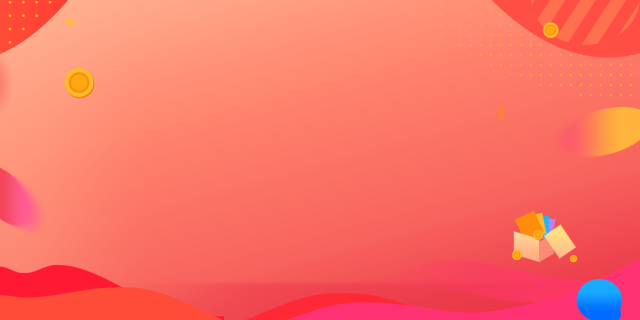
This background is drawn by a WebGL 1 fragment shader. Its source:

```glsl
precision highp float;
// Coral festive backdrop with flowing waves, dotted corners, soft blobs, coins and a gift box.
uniform vec2 u_resolution;

const vec3 PEACH = vec3(1.0, 0.70, 0.57);
const vec3 CORAL = vec3(1.0, 0.52, 0.43);
const vec3 ROSE = vec3(0.97, 0.38, 0.36);
const vec3 CRIMSON = vec3(0.91, 0.18, 0.27);
const vec3 SCARLET = vec3(1.0, 0.10, 0.20);
const vec3 ORANGE = vec3(1.0, 0.30, 0.22);
const vec3 PINK = vec3(1.0, 0.20, 0.45);
const vec3 GOLD = vec3(1.0, 0.74, 0.16);
const vec3 AMBER = vec3(1.0, 0.55, 0.05);

// Coverage of a signed distance, softened over the given width.
float cover(float d, float soft) { return 1.0 - smoothstep(-soft, soft, d); }

// Turns a shape counterclockwise by the given angle.
vec2 turn(vec2 p, float angle) {
  float c = cos(angle), s = sin(angle);
  return mat2(c, -s, s, c) * p;
}

float boxDist(vec2 p, vec2 halfSize) {
  vec2 q = abs(p) - halfSize;
  return max(q.x, q.y);
}

float ellipseDist(vec2 p, vec2 radii) {
  return (length(p / radii) - 1.0) * min(radii.x, radii.y);
}

float dotGrid(vec2 p, float spacing, float radius, float px) {
  return cover(length((fract(p / spacing) - 0.5) * spacing) - radius, px);
}

// Smooth step in height, the building block of every wave.
float rise(float x, float from, float to, float amount) {
  return amount * smoothstep(from, to, x);
}

vec3 backdrop(vec2 p) {
  float t = 0.175 * p.x + 0.64 * (1.0 - p.y);
  vec3 col = mix(PEACH, CORAL, smoothstep(-0.05, 0.4, t));
  col = mix(col, ROSE, clamp((t - 0.33) / 0.37, 0.0, 1.0));
  col = mix(col, CRIMSON, clamp((t - 0.68) / 0.3, 0.0, 1.0));
  return mix(col, PEACH, 0.35 * smoothstep(0.5, 0.0, p.x));
}

vec3 corners(vec3 col, vec2 p, float px) {
  float depth = 1.0 - p.y;
  // Left corner with gold dots
  float left = cover(depth - 0.169 + 0.427 * p.x + 1.71 * p.x * p.x, px);
  col = mix(col, mix(ORANGE, vec3(1.0, 0.25, 0.2), p.x * 5.0), left);
  float dots = dotGrid(p - vec2(0.0104, 0.013), 0.0417, 0.004, px);
  col = mix(col, GOLD, dots * left * step(depth + p.x, 0.19));
  // Fine dot field on the right
  float reach = (2.0 - p.x) / 0.78;
  float field = step(depth, 0.32 * (1.0 - reach * reach));
  dots = dotGrid(p + vec2(0.013, 0.0), 0.03125, 0.0035, px);
  col = mix(col, GOLD, dots * field * mix(0.65, 0.15, reach));
  // Right corner with slanted stripes
  float sag = p.x - 1.9;
  float edge = depth - 0.18 + 1.36 * sag * sag;
  col = mix(col, vec3(1.0, 0.31, 0.27), cover(edge, px));
  float stripe = abs(fract((p.x - 0.65 * p.y) / 0.095) - 0.5) * 0.095 - 0.024;
  float inner = cover(ellipseDist(p - vec2(1.83, 1.01), vec2(0.17, 0.15)), px);
  return mix(col, vec3(1.0, 0.44, 0.31), cover(stripe, px) * inner * cover(edge, px));
}

vec3 blobs(vec3 col, vec2 p, float px) {
  float haze = cover(ellipseDist(p - vec2(-0.02, 0.74), vec2(0.04, 0.07)), 0.03);
  col = mix(col, ROSE, 0.6 * haze);
  float leaf = ellipseDist(turn(p - vec2(0.01, 0.39), -0.75), vec2(0.13, 0.065));
  vec3 tint = mix(vec3(0.96, 0.28, 0.36), vec3(1.0, 0.36, 0.57), smoothstep(0.0, 0.08, p.x));
  col = mix(col, tint, cover(leaf, mix(px, 0.025, smoothstep(0.02, 0.12, p.x))));
  float drop = ellipseDist(turn(p - vec2(1.893, 0.588), 0.27), vec2(0.145, 0.07));
  tint = mix(vec3(0.99, 0.35, 0.42), vec3(1.0, 0.71, 0.23), smoothstep(1.76, 1.96, p.x));
  return mix(col, tint, cover(drop, mix(0.02, px, smoothstep(1.76, 1.9, p.x))));
}

vec3 waves(vec3 col, vec2 p, float px) {
  float x = p.x;
  col = mix(col, CRIMSON, 0.4 * cover(p.y - 0.115, 0.012) * smoothstep(0.3, 0.9, x));
  // Translucent ribbon
  float top = 0.10 + rise(x, 1.08, 1.4, 0.085) - rise(x, 1.42, 1.82, 0.06) + rise(x, 1.84, 2.03, 0.07);
  float base = 0.10 - rise(x, 1.35, 1.65, 0.045);
  float ribbon = cover(max(p.y - top, base - p.y), px);
  col = mix(col, vec3(1.0, 0.22, 0.41), ribbon * smoothstep(1.05, 1.8, x) * 0.8);
  // Solid layers, back to front
  float h = 0.167 - rise(x, 0.0, 0.07, 0.02) + rise(x, 0.08, 0.175, 0.025) - rise(x, 0.18, 0.62, 0.16);
  col = mix(col, SCARLET, cover(p.y - h, px) * step(x, 0.7));
  h = 0.078 - rise(x, 0.0, 0.08, 0.008) + rise(x, 0.08, 0.36, 0.032) - rise(x, 0.4, 0.9, 0.16);
  col = mix(col, ORANGE, cover(p.y - h, px));
  h = -0.04 + rise(x, 0.6, 1.04, 0.123) - rise(x, 1.1, 1.5, 0.09);
  col = mix(col, vec3(1.0, 0.16, 0.21), cover(p.y - h, px));
  h = -0.03 + rise(x, 0.74, 1.12, 0.085) - rise(x, 1.15, 1.48, 0.032);
  h += rise(x, 1.48, 1.8, 0.047) + rise(x, 1.72, 2.05, 0.12);
  return mix(col, PINK, cover(p.y - h, px));
}

vec3 coin(vec3 col, vec2 p, float r, float px) {
  float d = length(p);
  col = mix(col, AMBER * 0.9, cover(length(p + vec2(-0.06, 0.08) * r) - r, px));
  col = mix(col, GOLD, cover(d - r, px));
  col = mix(col, AMBER, cover(d - 0.72 * r, px));
  return mix(col, vec3(1.0, 0.66, 0.08), cover(d - 0.56 * r, px));
}

vec3 giftBox(vec3 col, vec2 p, float px) {
  // Fanned cards
  for (int i = 0; i < 3; i++) {
    float k = 2.0 - float(i);
    vec3 tint = k > 1.5 ? vec3(0.75, 0.5, 0.95) : k > 0.5 ? vec3(0.15, 0.7, 1.0) : GOLD;
    vec2 q = turn(p - vec2(1.688 + 0.014 * k, 0.3 - 0.008 * k), 0.2 - 0.22 * k);
    col = mix(col, tint, cover(boxDist(q, vec2(0.013, 0.033)), px));
  }
  float card = boxDist(turn(p - vec2(1.654, 0.295), 0.45), vec2(0.033, 0.036));
  col = mix(col, AMBER, cover(card, px));
  // Two sheared faces and a tilted lid
  float glow = smoothstep(0.18, 0.3, p.y);
  vec2 q = p - vec2(1.646, 0.229);
  col = mix(col, mix(vec3(1.0, 0.68, 0.5), vec3(1.0, 0.86, 0.62), glow), cover(boxDist(q + vec2(0.0, 0.3 * q.x), vec2(0.04, 0.036)), px));
  q = p - vec2(1.708, 0.226);
  col = mix(col, vec3(0.98, 0.55, 0.45), cover(boxDist(q - vec2(0.0, 0.6 * q.x), vec2(0.023, 0.032)), px));
  q = turn(p - vec2(1.75, 0.245), 0.6);
  return mix(col, mix(vec3(1.0, 0.72, 0.55), vec3(1.0, 0.9, 0.5), glow), cover(boxDist(q, vec2(0.031, 0.043)), px));
}

void main() {
  vec2 p = gl_FragCoord.xy / u_resolution * vec2(2.0, 1.0);
  float px = 0.8 / u_resolution.y;
  vec3 col = waves(blobs(corners(backdrop(p), p, px), p, px), p, px);
  // Confetti
  col = mix(col, GOLD, 0.8 * cover(boxDist(turn(p - vec2(0.219, 0.93), -0.4), vec2(0.014, 0.008)), px));
  col = mix(col, AMBER, 0.4 * cover(boxDist(turn(p - vec2(1.565, 0.646), 0.15), vec2(0.01, 0.021)), px));
  col = giftBox(col, p, px);
  col = coin(col, p - vec2(0.247, 0.742), 0.045, px);
  col = coin(col, p - vec2(1.721, 0.906), 0.024, px);
  col = coin(col, p - vec2(1.615, 0.203), 0.015, px);
  col = coin(col, p - vec2(1.682, 0.266), 0.015, px);
  col = coin(col, p - vec2(1.792, 0.192), 0.011, px);
  // Blue bubble with a small tail
  float bubble = ellipseDist(p - vec2(1.873, 0.062), vec2(0.071, 0.066));
  bubble = min(bubble, ellipseDist(p - vec2(1.91, 0.02), vec2(0.03, 0.035)));
  col = mix(col, mix(vec3(0.0, 0.42, 1.0), vec3(0.1, 0.67, 1.0), smoothstep(0.02, 0.1, p.y)), cover(bubble, px));
  gl_FragColor = vec4(col, 1.0);
}
```
